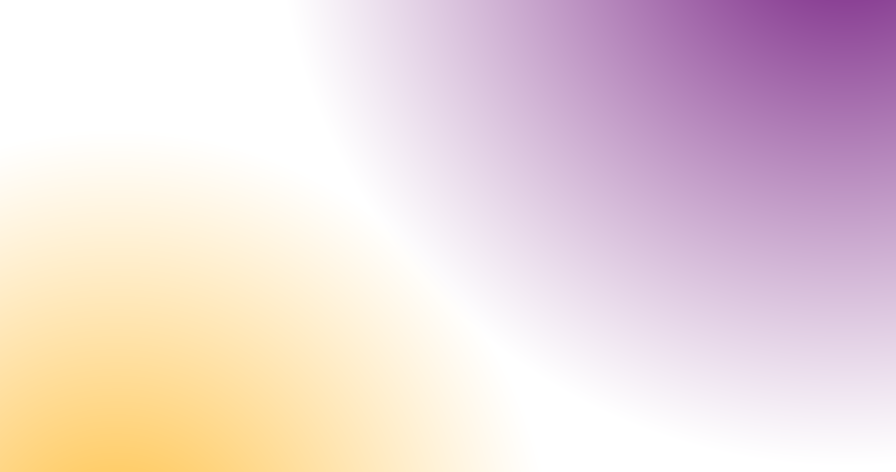
This background is drawn by a Shadertoy shader. Its source:

```glsl
// Soft violet and amber corner glows on a white background.

// Positions and radii are in units of the canvas height.
const vec3 PAPER = vec3(1.0);
const vec3 VIOLET = vec3(0.54, 0.25, 0.58);
const vec3 AMBER = vec3(1.0, 0.80, 0.40);

const vec2 VIOLET_CENTER = vec2(1.795, 1.223);
const float VIOLET_RADIUS = 1.213;
const float VIOLET_STRENGTH = 1.24;

const vec2 AMBER_CENTER = vec2(0.247, -0.200);
const float AMBER_RADIUS = 0.928;
const float AMBER_STRENGTH = 1.27;

const float FALLOFF = 1.1;

// Radial coverage: strongest at the center, zero at the radius.
float glow(vec2 p, vec2 center, float radius, float strength) {
    float fade = max(1.0 - distance(p, center) / radius, 0.0);
    return min(strength * pow(fade, FALLOFF), 1.0);
}

void mainImage(out vec4 fragColor, in vec2 fragCoord) {
    vec2 p = fragCoord / iResolution.y;

    // Tint the paper with each glow in turn.
    vec3 color = PAPER;
    color *= mix(vec3(1.0), AMBER, glow(p, AMBER_CENTER, AMBER_RADIUS, AMBER_STRENGTH));
    color *= mix(vec3(1.0), VIOLET, glow(p, VIOLET_CENTER, VIOLET_RADIUS, VIOLET_STRENGTH));

    fragColor = vec4(color, 1.0);
}
```
